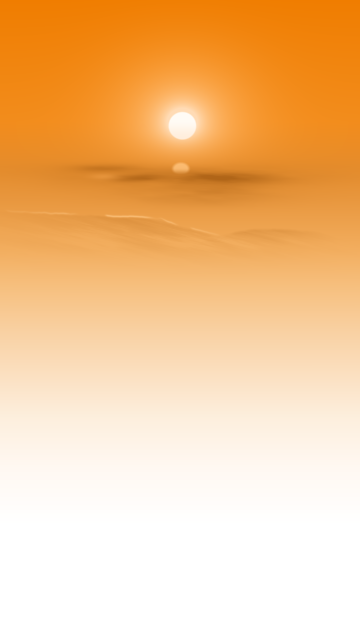
Write a Shadertoy shader that draws this background.

```glsl
// A pale sun over hazy clouds and a faint ridge, in an orange sky that fades to white.

// Lengths are in canvas heights; x = 0.28125 is the canvas centre.
const float CENTER_X = 0.28125;
const vec2 SUN_POS = vec2(0.285, 0.8035);
const float SUN_RADIUS = 0.0215;
const vec2 GLINT_POS = vec2(0.2826, 0.7362);
const vec2 GLINT_SIZE = vec2(0.0140, 0.0105);
const vec3 SUN_TOP = vec3(1.0, 0.985, 0.96);
const vec3 SUN_BOTTOM = vec3(1.0, 0.93, 0.86);
const vec3 GLOW_WIDE = vec3(1.0, 0.68, 0.33);
const vec3 GLOW_NEAR = vec3(1.0, 0.87, 0.73);
const vec3 CLOUD_SHADE = vec3(0.62, 0.34, 0.06);
const vec3 RIDGE_SHADE = vec3(0.72, 0.43, 0.13);
const vec3 RIDGE_LIGHT = vec3(1.0, 0.79, 0.53);

// Sky colour in rgb, height in w, from the top down
const int STOPS = 11;
const vec4 SKY[STOPS] = vec4[STOPS](
    vec4(0.94, 0.49, 0.00, 1.00), vec4(0.95, 0.55, 0.11, 0.81),
    vec4(0.90, 0.55, 0.17, 0.74), vec4(0.91, 0.59, 0.24, 0.69),
    vec4(0.95, 0.68, 0.37, 0.61), vec4(0.965, 0.745, 0.485, 0.557),
    vec4(0.975, 0.82, 0.64, 0.48), vec4(0.985, 0.89, 0.78, 0.40),
    vec4(0.99, 0.935, 0.865, 0.349), vec4(1.0, 0.972, 0.947, 0.27),
    vec4(1.0, 1.0, 1.0, 0.18));

float hash(vec2 p) {
    vec3 q = fract(vec3(p.xyx) * 0.1031);
    q += dot(q, q.yzx + 33.33);
    return fract((q.x + q.y) * q.z);
}

float noise(vec2 p) {
    vec2 i = floor(p), f = fract(p);
    f = f * f * (3.0 - 2.0 * f);
    return mix(mix(hash(i), hash(i + vec2(1, 0)), f.x),
               mix(hash(i + vec2(0, 1)), hash(i + vec2(1, 1)), f.x), f.y);
}

float fbm(vec2 p) {
    float sum = 0.0, amp = 0.5;
    for (int i = 0; i < 4; i++) {
        sum += amp * noise(p);
        p = p * 2.03 + 17.7;
        amp *= 0.5;
    }
    return sum;
}

// Soft elliptical spot
float spot(vec2 p, vec2 center, vec2 size) {
    vec2 d = (p - center) / size;
    return exp(-dot(d, d));
}

vec3 skyColor(float y) {
    vec3 col = SKY[0].rgb;
    for (int i = 1; i < STOPS; i++) {
        float t = clamp((SKY[i - 1].w - y) / (SKY[i - 1].w - SKY[i].w), 0.0, 1.0);
        col = mix(col, SKY[i].rgb, t);
    }
    return col;
}

vec3 addGlow(vec3 col, vec2 p) {
    float r = length((p - SUN_POS - vec2(0.0, 0.006)) * vec2(0.9, 1.0));
    float aboveHaze = smoothstep(0.70, 0.80, p.y);
    col = mix(col, GLOW_WIDE, 0.85 * exp(-r * r / 0.0115) * aboveHaze);
    return mix(col, GLOW_NEAR, 0.95 * exp(-max(r - SUN_RADIUS, 0.0) / 0.022) * aboveHaze);
}

vec3 addClouds(vec3 col, vec2 p) {
    float streaks = fbm(vec2(p.x * 11.0, (p.y + 0.04 * p.x) * 75.0));
    float shade = 0.62 * spot(p, vec2(0.335, 0.723), vec2(0.085, 0.009))
                + 0.36 * spot(p, vec2(0.165, 0.737), vec2(0.050, 0.006))
                + 0.42 * spot(p, vec2(0.210, 0.721), vec2(0.035, 0.006))
                + 0.30 * spot(p, vec2(0.310, 0.697), vec2(0.110, 0.016))
                + 0.22 * spot(p, vec2(0.280, 0.724), vec2(0.200, 0.018));
    col = mix(col, CLOUD_SHADE, clamp(shade * (0.35 + 1.3 * streaks), 0.0, 0.75));
    return mix(col, GLOW_WIDE, 0.4 * spot(p, vec2(0.163, 0.724), vec2(0.022, 0.005)));
}

vec3 addRidge(vec3 col, vec2 p) {
    // Crest depths, positive below the crest line
    float wobble = 0.006 * (fbm(vec2(p.x * 32.0, 3.0)) - 0.5);
    float front = 0.671 - 0.05 * p.x - 0.24 * max(p.x - 0.25, 0.0) + wobble - p.y;
    float back = 0.642 - 1.4 * (p.x - 0.43) * (p.x - 0.43) + wobble - p.y;
    float frontMask = exp(-pow((p.x - 0.20) / 0.14, 2.0));
    float backMask = exp(-pow((p.x - 0.42) / 0.075, 2.0));

    // Shaded slopes with fine streaks running down to the right
    float grain = fbm(vec2(p.x * 13.0, (p.y + 0.24 * p.x) * 120.0)) - 0.45;
    float slope = smoothstep(-0.001, 0.004, front) * exp(-max(front, 0.0) / 0.022) * frontMask;
    float hill = smoothstep(-0.002, 0.004, back) * exp(-max(back, 0.0) / 0.013) * backMask;
    float detail = spot(p, vec2(0.28, 0.637), vec2(0.20, 0.030)) * smoothstep(-0.002, 0.004, max(front, back));
    col = mix(col, RIDGE_SHADE, clamp(0.27 * slope + 0.28 * hill + 0.5 * detail * grain, 0.0, 0.6));

    // Broken light along the crest
    float crest = exp(-pow((front + 0.0005) / 0.0016, 2.0)) * frontMask;
    float broken = smoothstep(0.25, 0.65, noise(vec2(p.x * 45.0, 8.0)));
    col = mix(col, RIDGE_LIGHT, 0.65 * crest * broken);
    return mix(col, RIDGE_LIGHT, 0.5 * detail * max(-grain, 0.0));
}

void mainImage(out vec4 fragColor, in vec2 fragCoord) {
    vec2 p = (fragCoord - vec2(0.5 * iResolution.x, 0.0)) / iResolution.y + vec2(CENTER_X, 0.0);
    float edge = 1.0 / iResolution.y;
    vec3 col = addRidge(addClouds(addGlow(skyColor(p.y), p), p), p);

    // Glint under the sun, fading into the cloud
    float glintDist = length((p - GLINT_POS) / GLINT_SIZE);
    float glint = (1.0 - smoothstep(0.65, 1.15, glintDist)) * smoothstep(-0.011, 0.002, p.y - GLINT_POS.y);
    col = mix(col, vec3(1.0, 0.76, 0.48), 0.85 * glint);

    // Sun disc
    vec2 s = p - SUN_POS;
    vec3 disc = mix(SUN_BOTTOM, SUN_TOP, smoothstep(-SUN_RADIUS, 0.5 * SUN_RADIUS, s.y));
    col = mix(col, disc, 1.0 - smoothstep(-edge, edge, length(s) - SUN_RADIUS));
    fragColor = vec4(col, 1.0);
}
```
